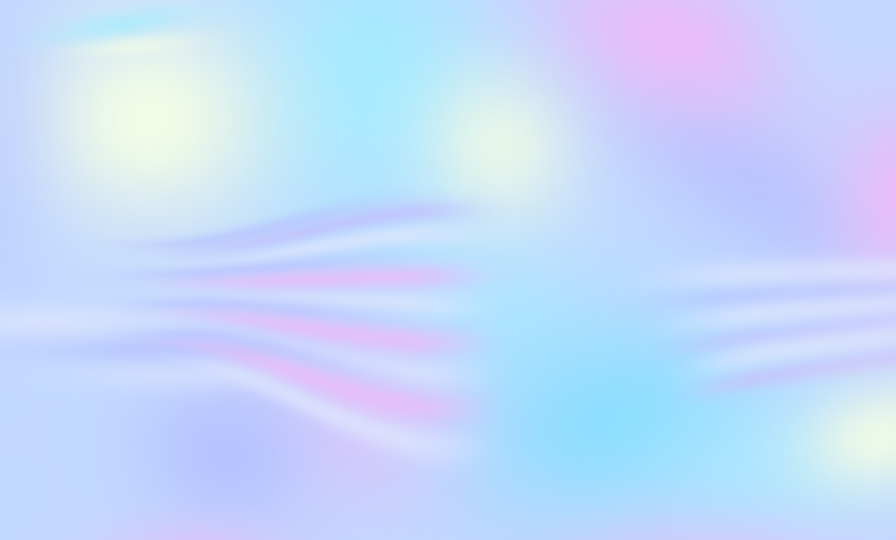
This background is drawn by a WebGL 1 fragment shader. Its source:

```glsl
precision highp float;
// Pastel holographic backdrop: soft elliptical glows are blended over a pale
// blue base, then two fans of curved silky folds are laid across the middle.
// Coordinates span 0..ASPECT by 0..1, with the origin at the lower left.

#define ASPECT 1.667
#define LEFT_FOLDS 4
#define RIGHT_FOLDS 3
#define FOLD_STRENGTH 0.78
#define FOLD_WIDTH 0.016
#define FOLD_SPREAD 0.122

uniform vec2 u_resolution;

const vec3 BASE = vec3(0.76, 0.85, 1.00);
const vec3 CYAN = vec3(0.64, 0.92, 1.00);
const vec3 AQUA = vec3(0.54, 0.87, 1.00);
const vec3 CREAM = vec3(0.95, 0.99, 0.90);
const vec3 PINK = vec3(0.92, 0.73, 0.97);
const vec3 LAVENDER = vec3(0.71, 0.76, 1.00);
const vec3 PEARL = vec3(0.87, 0.90, 0.99);

// Gaussian falloff inside a tilted ellipse.
float glow(vec2 p, vec2 center, vec2 radius, float tilt) {
  float c = cos(tilt), s = sin(tilt);
  vec2 d = p - center;
  d = vec2(c * d.x + s * d.y, c * d.y - s * d.x) / radius;
  return exp(-dot(d, d));
}

// Gaussian ridge around a signed distance.
float ridge(float d, float width) {
  d /= width;
  return exp(-d * d);
}

// Large, soft colour fields.
vec3 colourFields(vec2 p) {
  vec3 c = BASE;
  c = mix(c, CYAN, 0.95 * glow(p, vec2(0.69, 0.86), vec2(0.25, 0.30), 0.0));
  c = mix(c, CYAN, 0.60 * glow(p, vec2(0.92, 0.42), vec2(0.24, 0.14), -0.3));
  c = mix(c, AQUA, 0.95 * glow(p, vec2(1.14, 0.22), vec2(0.27, 0.17), 0.25));
  c = mix(c, CYAN, 0.60 * glow(p, vec2(1.43, 0.13), vec2(0.22, 0.14), 0.0));
  c = mix(c, LAVENDER, 0.85 * glow(p, vec2(1.40, 0.67), vec2(0.32, 0.13), -0.6));
  c = mix(c, PINK, 0.95 * glow(p, vec2(1.25, 0.93), vec2(0.25, 0.15), -0.35));
  c = mix(c, PINK, 0.95 * glow(p, vec2(1.69, 0.64), vec2(0.14, 0.20), 0.0));
  c = mix(c, BASE, 0.75 * glow(p, vec2(1.60, 0.97), vec2(0.15, 0.16), 0.0));
  c = mix(c, CREAM, 0.80 * glow(p, vec2(0.93, 0.73), vec2(0.14, 0.15), 0.5));
  c = mix(c, CREAM, 1.00 * glow(p, vec2(0.28, 0.78), vec2(0.22, 0.19), 0.0));
  c = mix(c, LAVENDER, 0.35 * glow(p, vec2(0.00, 0.72), vec2(0.10, 0.30), 0.0));
  c = mix(c, PINK, 0.50 * glow(p, vec2(0.64, 0.19), vec2(0.20, 0.14), -0.4));
  c = mix(c, LAVENDER, 0.95 * glow(p, vec2(0.42, 0.16), vec2(0.16, 0.14), -0.3));
  c = mix(c, PINK, 0.55 * glow(p, vec2(0.36, -0.02), vec2(0.17, 0.06), 0.0));
  c = mix(c, PINK, 0.45 * glow(p, vec2(1.33, -0.03), vec2(0.28, 0.08), 0.0));
  return c;
}

// Thin highlights and shadows beside the folds and in the upper left.
vec3 accents(vec3 c, vec2 p) {
  c = mix(c, CYAN, 0.70 * glow(p, vec2(0.23, 0.955), vec2(0.13, 0.025), 0.15));
  c = mix(c, CREAM, 0.60 * glow(p, vec2(0.25, 0.915), vec2(0.10, 0.016), 0.08));
  c = mix(c, PEARL, 0.70 * glow(p, vec2(0.08, 0.405), vec2(0.25, 0.035), 0.0));
  c = mix(c, PEARL, 0.55 * glow(p, vec2(0.34, 0.305), vec2(0.20, 0.030), 0.0));
  c = mix(c, LAVENDER, 0.75 * glow(p, vec2(0.30, 0.352), vec2(0.20, 0.024), 0.0));
  return c;
}

// Folds that open out from the left and dissolve near the center.
vec3 leftFolds(vec3 c, vec2 p) {
  float t = clamp((p.x - 0.30) / 0.53, 0.0, 1.0);
  float fade = smoothstep(0.20, 0.58, p.x) * (1.0 - smoothstep(0.74, 0.97, p.x));
  for (int i = 0; i < LEFT_FOLDS; i++) {
    float k = float(i);
    float start = 0.53 - 0.055 * k;
    float end = 0.61 - FOLD_SPREAD * k;
    float d = p.y - mix(start, end, smoothstep(0.0, 1.0, t));
    float width = FOLD_WIDTH * (0.75 + 0.6 * t + 0.9 * t * k / 3.0);
    vec3 tint = mix(mix(LAVENDER, PINK, 0.25), PINK, min(k, 1.0));
    float early = smoothstep(0.15, 0.40, p.x) * (1.0 - smoothstep(0.50, 0.85, p.x));
    c = mix(c, PEARL, 0.75 * fade * ridge(d + 2.0 * width, width));
    c = mix(c, LAVENDER, 0.65 * early * ridge(d - 1.4 * width, width));
    c = mix(c, tint, FOLD_STRENGTH * fade * ridge(d, width));
  }
  return c;
}

// Folds that rise toward the right edge, each with a pale upper rim.
vec3 rightFolds(vec3 c, vec2 p) {
  float t = clamp((p.x - 1.20) / (ASPECT - 1.20), 0.0, 1.0);
  for (int i = 0; i < RIGHT_FOLDS; i++) {
    float k = float(i);
    float center = 0.435 - 0.105 * k + (0.02 + 0.045 * k) * sqrt(t);
    float d = p.y - center;
    float fade = smoothstep(1.12 + 0.05 * k, 1.42, p.x);
    vec3 tint = mix(LAVENDER, PINK, 0.2 * k);
    c = mix(c, PEARL, 0.70 * fade * ridge(d - 0.045, 0.026));
    c = mix(c, tint, 0.65 * fade * ridge(d, 0.020));
  }
  return c;
}

void main() {
  vec2 p = gl_FragCoord.xy / u_resolution * vec2(ASPECT, 1.0);
  vec3 color = accents(colourFields(p), p);
  color = leftFolds(color, p);
  color = rightFolds(color, p);
  // Pale green light resting over the lower right folds.
  color = mix(color, CREAM, 0.9 * glow(p, vec2(1.64, 0.19), vec2(0.15, 0.10), 0.2));
  gl_FragColor = vec4(color, 1.0);
}
```
